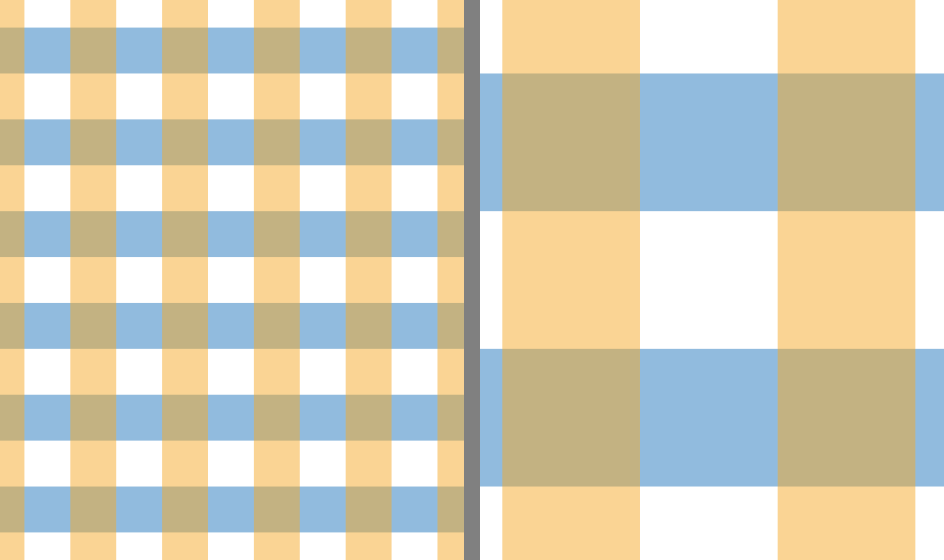
Left, the full canvas; right, a detail of the centre.
Write a WebGL 2 fragment shader that draws this pattern.

```glsl
#version 300 es
precision highp float;
// Gingham check: upright apricot bands crossed by level blue bands on white.
// Each band fills half of a square repeat; the crossings take an olive tint.
uniform vec2 u_resolution;
out vec4 fragColor;

// Antialiased coverage of a band centred in each repeat and half a repeat wide.
vec2 bandCoverage(vec2 cell, float pixel) {
    vec2 inside = 0.25 - abs(fract(cell) - 0.5);
    return clamp(0.5 + inside / pixel, 0.0, 1.0);
}

void main() {
    // Canvas heights, measured from the centre of a white square
    vec2 p = gl_FragCoord.xy / u_resolution.y - vec2(0.4124, 0.5);
    float repeats = 6.101;
    vec2 band = bandCoverage(p * repeats, repeats / u_resolution.y);

    vec3 white = vec3(1.0);
    vec3 apricot = vec3(0.98, 0.83, 0.58);
    vec3 blue = vec3(0.57, 0.735, 0.87);
    vec3 olive = vec3(0.765, 0.70, 0.51);

    // x picks the upright bands, y the level ones
    vec3 openRow = mix(white, apricot, band.x);
    vec3 blueRow = mix(blue, olive, band.x);
    fragColor = vec4(mix(openRow, blueRow, band.y), 1.0);
}
```
